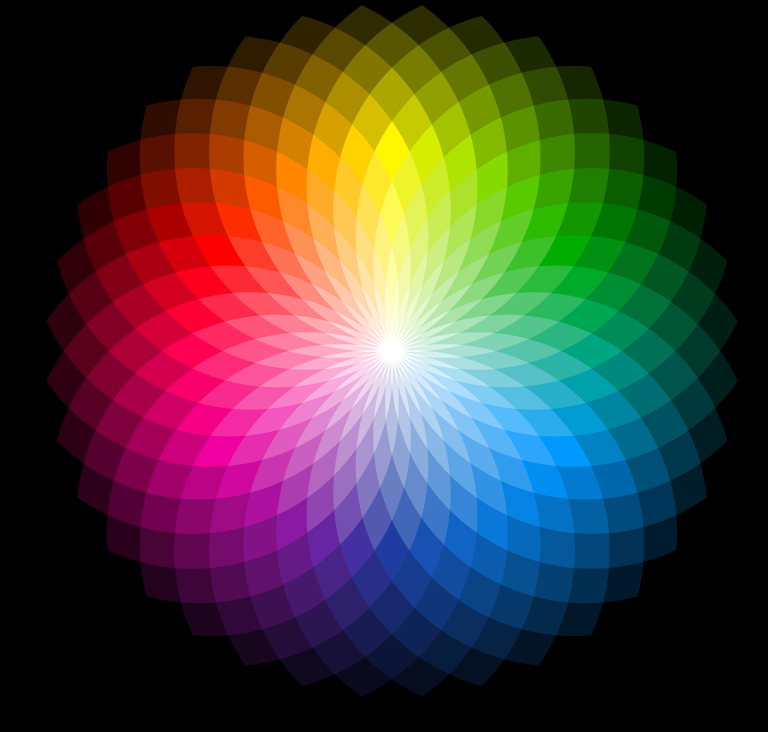
Give the GLSL for this background, as a Shadertoy shader.

```glsl
// A colour wheel built as a rosette of rhombic petals, white at the core and dark at the rim.
#define CENTRE vec2(0.5104, 0.5205) // wheel centre, as a share of the canvas
#define ARC_DIAMETER 0.5474         // petal edges lie on circles through the centre
#define PETALS 36.0                 // petals per ring
#define RINGS 11.0                  // outermost ring
#define PURE_RING 6.0               // ring of fully saturated colour
#define SHADE_STEP 0.163            // darkening per ring beyond the pure one
#define CORE_RADIUS 0.019           // soft white core
#define SAMPLES 3                   // edge smoothing, per axis

const float PI = 3.14159265;
const vec3 BACKDROP = vec3(0.0);

// Hues every 30 degrees, counter-clockwise from the right
const vec3 HUES[12] = vec3[12](
    vec3(0.00, 0.65, 0.50), vec3(0.00, 0.68, 0.00), vec3(0.53, 0.85, 0.00),
    vec3(1.00, 0.97, 0.00), vec3(1.00, 0.53, 0.00), vec3(0.99, 0.00, 0.00),
    vec3(1.00, 0.00, 0.32), vec3(0.94, 0.00, 0.62), vec3(0.55, 0.10, 0.63),
    vec3(0.12, 0.24, 0.63), vec3(0.04, 0.47, 0.85), vec3(0.00, 0.60, 1.00));

// Blend the hue stops; turn is an angle in whole turns
vec3 wheelHue(float turn) {
    float stop = fract(turn) * 12.0;
    int index = int(stop) % 12;
    return mix(HUES[index], HUES[(index + 1) % 12], fract(stop));
}

vec3 rosette(vec2 p) {
    float radius = length(p);
    float halfStep = PI / PETALS;

    // Straighten the crossing arcs into a diagonal grid
    float ringPos = asin(min(radius / ARC_DIAMETER, 1.0)) / halfStep;
    float anglePos = atan(p.y, p.x + 1e-6) / halfStep;
    float left = floor((ringPos + anglePos) * 0.5 + 0.5);
    float right = floor((ringPos - anglePos) * 0.5 + 0.5);
    float ring = left + right;
    float turn = (left - right) / (2.0 * PETALS);
    if (ring > RINGS) return BACKDROP;

    // Tint inwards, shade outwards
    float tint = clamp(1.0 - ring / PURE_RING, 0.0, 1.0);
    float shade = 1.0 - SHADE_STEP * max(ring - PURE_RING, 0.0);
    vec3 colour = mix(wheelHue(turn) * shade, vec3(1.0), tint);

    // Core glow
    float glow = 1.0 - smoothstep(0.4 * CORE_RADIUS, 1.5 * CORE_RADIUS, radius);
    return mix(colour, vec3(1.0), glow);
}

void mainImage(out vec4 fragColor, in vec2 fragCoord) {
    vec3 sum = vec3(0.0);
    for (int y = 0; y < SAMPLES; y++) {
        for (int x = 0; x < SAMPLES; x++) {
            vec2 jitter = (vec2(x, y) + 0.5) / float(SAMPLES) - 0.5;
            vec2 p = fragCoord + jitter - CENTRE * iResolution.xy;
            sum += rosette(p / iResolution.y);
        }
    }
    fragColor = vec4(sum / float(SAMPLES * SAMPLES), 1.0);
}
```
